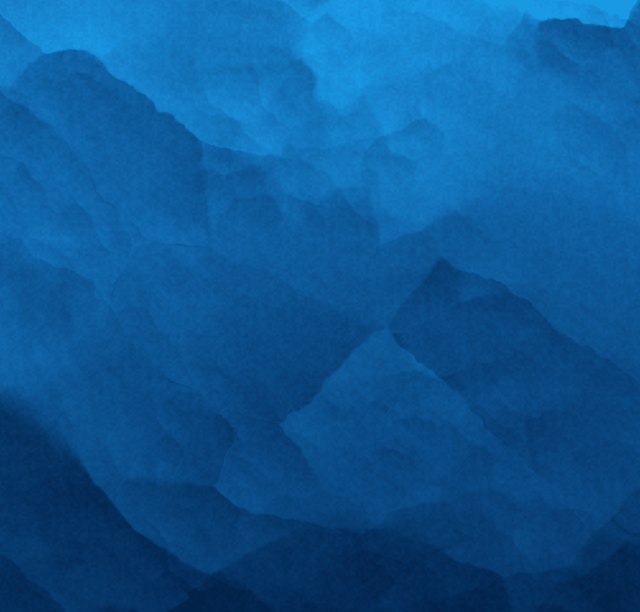
Write a Shadertoy shader that draws this texture.

```glsl
// Crumpled blue paper: soft and sharp folds over a vertical light falloff.
#define DEEP       vec3(0.015, 0.175, 0.35)
#define BRIGHT     vec3(0.085, 0.515, 0.80)
#define BLUE_BOW   vec3(0.0, 0.0, 0.07)
#define FOLD_SCALE vec2(2.7, 4.5)
#define SOFT_EDGE  9.0
#define SHARP_EDGE 140.0
#define WARP       0.10
#define CRINKLE    0.010
#define RELIEF     vec2(0.17, 0.26)
#define CREASE     2.4
#define WRINKLE    0.10
#define GRAIN      0.20

float hash(vec2 p) {
    return fract(sin(dot(p, vec2(127.1, 311.7))) * 43758.5453);
}

vec2 hash2(vec2 p) {
    return vec2(hash(p), hash(p + 57.3));
}

float noise(vec2 p) {
    vec2 cell = floor(p), f = fract(p);
    f = f * f * (3.0 - 2.0 * f);
    float low = mix(hash(cell), hash(cell + vec2(1, 0)), f.x);
    float high = mix(hash(cell + vec2(0, 1)), hash(cell + vec2(1, 1)), f.x);
    return mix(low, high, f.y);
}

float fbm(vec2 p) {
    float sum = 0.0, amp = 0.5;
    for (int i = 0; i < 4; i++) {
        sum += amp * noise(p);
        p = mat2(1.6, 1.2, -1.2, 1.6) * p + 7.1;
        amp *= 0.5;
    }
    return sum;
}

mat2 rotate(float angle) {
    float c = cos(angle), s = sin(angle);
    return mat2(c, s, -s, c);
}

// Tilted facets, dark below their upper border; returns (shade, border strength).
vec2 facets(vec2 p, float edge) {
    vec2 home = floor(p);
    float shade = 0.0, total = 1e-30, nearest = 0.0;
    for (int y = -1; y <= 1; y++)
    for (int x = -1; x <= 1; x++) {
        vec2 cell = home + vec2(x, y);
        vec2 away = p - cell - 0.1 - 0.8 * hash2(cell);
        float weight = exp(-edge * (dot(away, away) - 0.3));
        float turn = 6.2832 * hash(cell + 19.7);
        vec2 slope = vec2(0.0, -0.5) + 0.5 * vec2(cos(turn), sin(turn));
        float tilt = 0.85 * (hash(cell + 31.9) - 0.5) + dot(away, slope);
        shade += weight * tilt;
        total += weight;
        nearest = max(nearest, weight);
    }
    return vec2(shade / total, 1.0 - nearest / total);
}

// Four sizes of folds, the smaller ones gathered in patches.
float folds(vec2 p) {
    vec2 bend = vec2(fbm(p * 2.6 + 4.0), fbm(p * 2.6 + 23.0)) - 0.47;
    vec2 crinkle = vec2(fbm(p * 32.0), fbm(p * 32.0 + 40.0)) - 0.47;
    p += WARP * bend + 2.0 * CRINKLE * crinkle;

    float sum = 0.0, amp = 1.0, size = 1.0;
    for (int i = 0; i < 4; i++) {
        float k = float(i);
        float angle = 0.22 + 0.5 * sin(k * 2.4 + 0.6);
        vec2 q = rotate(angle) * p * FOLD_SCALE * size + 13.7 * k;
        float crisp = smoothstep(0.32, 0.62, noise(p * (5.0 + 2.0 * k) + 11.0 * k));
        float patches = smoothstep(0.25, 0.7, noise(p * 4.0 + 17.0 * k + 3.0));
        float presence = i == 0 ? 1.0 : patches;
        vec2 facet = facets(q, mix(SOFT_EDGE, SHARP_EDGE / size, crisp));
        float side = noise(p * 13.0 + 5.0 * k) - 0.5;
        sum += presence * amp * (facet.x + CREASE * crisp * crisp * side * facet.y);
        amp *= 0.7;
        size *= 1.7;
    }
    return sum;
}

// Shallow wrinkles lit from above.
float wrinkles(vec2 p) {
    vec2 q = rotate(0.35) * p * vec2(16.0, 30.0);
    q += 1.5 * noise(p * 9.0);
    return fbm(q) - fbm(q + vec2(0.1, 0.35));
}

void mainImage(out vec4 fragColor, in vec2 fragCoord) {
    vec2 p = fragCoord / iResolution.y;

    // Light falls from the top, a little stronger to the right.
    float tone = 0.02 + 0.95 * p.y + 0.08 * (p.x - 0.5) * p.y;
    tone += 0.14 * (fbm(p * vec2(2.0, 3.5) + 8.0) - 0.47);

    // Folded relief and wrinkles, stronger where the light is stronger.
    float light = RELIEF.x + RELIEF.y * p.y;
    tone += light * folds(p);
    tone += WRINKLE * (0.5 + p.y) * wrinkles(p);

    // Paper fibre.
    float fibre = 0.65 * noise(p * 240.0) + 0.35 * noise(p * 120.0 + 9.0) - 0.5;
    tone += GRAIN * (0.6 + 0.4 * p.y) * fibre;

    tone = clamp(tone, -0.12, 1.25);
    vec3 color = mix(DEEP, BRIGHT, tone) + BLUE_BOW * tone * (1.0 - tone);
    fragColor = vec4(clamp(color, 0.0, 1.0), 1.0);
}
```
